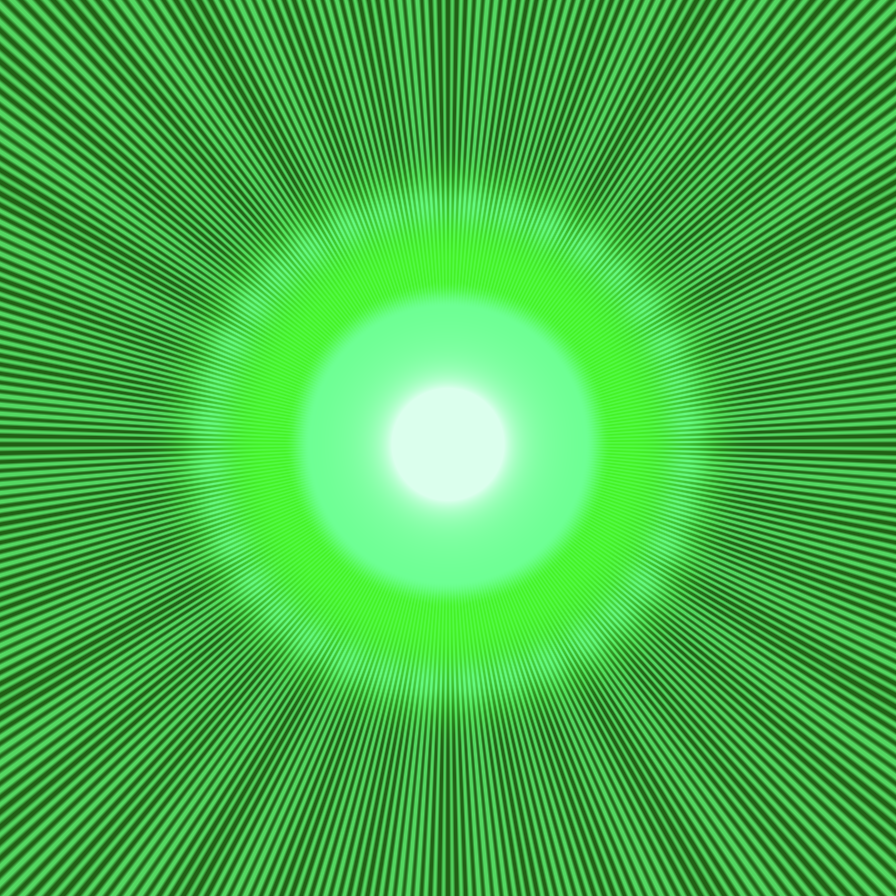
Give the GLSL for this background, as a WebGL 1 fragment shader.

```glsl
precision highp float;
// A white-hot core in a green halo, bursting into hundreds of fine radial rays.

#define CENTER vec2(0.5, 0.504)
#define RAY_COUNT 320.0
#define WEDGE_COUNT 36.0
#define WEDGE_DEPTH 0.17
#define CORE_RADIUS 0.0625
#define DISC_RADIUS 0.165
#define RING_RADIUS 0.267
#define RING_WIDTH 0.025

uniform vec2 u_resolution;

const float TAU = 6.2831853;
const vec3 CORE_WHITE = vec3(0.86, 1.00, 0.93);
const vec3 DISC_MINT = vec3(0.42, 1.00, 0.57);
const vec3 HALO_GREEN = vec3(0.32, 0.98, 0.27);
const vec3 HALO_SHADE = vec3(0.27, 0.95, 0.15);
const vec3 RING_MINT = vec3(0.40, 0.98, 0.51);
const vec3 RAY_LIGHT = vec3(0.33, 0.85, 0.39);
const vec3 RAY_DARK = vec3(0.13, 0.37, 0.08);

// Slow angular variation that gathers the rays into wedges; positive is dark.
float wedges(float angle) {
  return 0.7 * cos(WEDGE_COUNT * angle) + 0.3 * cos(WEDGE_COUNT * angle / 1.5);
}

// Fine stripes, averaged out where they become narrower than the pixels.
float rays(float angle, float radius, float pixel) {
  float period = TAU * radius / RAY_COUNT;
  float contrast = 0.62 * smoothstep(1.0, 2.6, period / pixel);
  return 0.5 - contrast * cos(RAY_COUNT * angle);
}

void main() {
  float side = min(u_resolution.x, u_resolution.y);
  float pixel = 1.0 / side;
  vec2 p = (gl_FragCoord.xy - 0.5 * u_resolution) / side + 0.5 - CENTER;
  float radius = max(length(p), 0.0001);
  float angle = atan(p.x, p.y);

  // Rays emerge from the halo and darken outwards
  float wedge = wedges(angle);
  float outer = smoothstep(0.20, 0.35, radius);
  float stripe = clamp(rays(angle, radius, pixel) - WEDGE_DEPTH * wedge * outer, 0.0, 1.0);
  vec3 dark = mix(HALO_SHADE, RAY_DARK, outer);
  vec3 light = mix(HALO_GREEN, RAY_LIGHT, smoothstep(0.23, 0.34, radius));

  // Pale ring, brightest between the dark wedges
  float offset = (radius - RING_RADIUS) / RING_WIDTH;
  float ring = exp(-offset * offset);
  light = mix(light, RING_MINT, ring);
  dark = mix(dark, RING_MINT, ring * (0.28 - 0.14 * wedge));
  vec3 color = mix(dark, light, stripe);

  // Mint disc with a soft rim
  float disc = 1.0 - smoothstep(DISC_RADIUS - 0.012, DISC_RADIUS + 0.018, radius);
  color = mix(color, DISC_MINT, disc);

  // Core and the glow that falls away from it
  float beyond = max(radius - CORE_RADIUS, 0.0);
  float glow = 0.72 * exp(-beyond / 0.018) + 0.28 * exp(-beyond / 0.045);
  color = mix(color, CORE_WHITE, glow * (1.0 - smoothstep(0.12, 0.20, radius)));

  gl_FragColor = vec4(color, 1.0);
}
```
